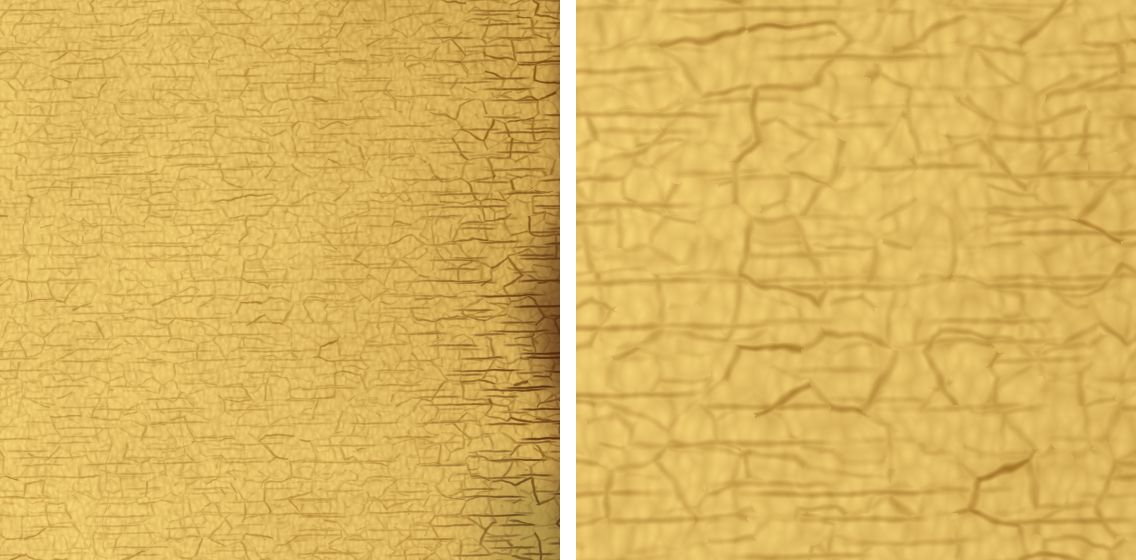
Left, the full canvas; right, a detail of the centre.
Write a WebGL 2 fragment shader that draws this texture.

```glsl
#version 300 es
precision highp float;
// Aged golden varnish with a fine net of cracks, scorched along the right side.
// Cracks are the borders of jittered cells in several sizes, plus tapered
// horizontal fissures; all add to one "depth" value that picks the colour.

#define COARSE_CELLS vec2(23.0, 28.0)
#define FINE_CELLS vec2(41.0, 50.0)
#define LONG_CELLS vec2(6.0, 2.6)
#define MOTTLE_CELLS vec2(105.0, 72.0)
#define FISSURE_CELLS vec2(6.0, 31.0)
#define CRACK_WIDTH 0.0038
#define CRACK_DEPTH 0.62
#define GOLD_LIGHT vec3(0.94, 0.80, 0.44)
#define GOLD_DEEP vec3(0.56, 0.36, 0.07)
#define SCORCH vec3(0.30, 0.14, 0.05)
#define OLIVE vec3(0.57, 0.49, 0.23)

uniform vec2 u_resolution;
out vec4 outColor;

vec2 hash2(vec2 p) {
    vec3 q = fract(p.xyx * vec3(0.1031, 0.1030, 0.0973));
    q += dot(q, q.yzx + 33.33);
    return fract((q.xx + q.yz) * q.zy);
}

// Smooth irregular tone, about -1 to 1
float waves(vec2 p) {
    float sum = 0.0, gain = 0.5;
    for (int i = 0; i < 4; i++) {
        sum += gain * sin(p.x + 1.7 * sin(p.y * 0.8)) * cos(p.y + 1.3 * sin(p.x * 0.7));
        p = mat2(1.5, 1.1, -1.1, 1.5) * p + 2.3;
        gain *= 0.62;
    }
    return sum;
}

vec2 cellPoint(vec2 cell, float jitter) {
    return cell + 0.5 + jitter * (hash2(cell + 71.0) - 0.5);
}

// x: strength of the cell borders, y: distance to the nearest cell point
vec2 cellCracks(vec2 p, float jitter, float width, float sparsity, vec2 lean) {
    vec2 home = floor(p), nearest = home;
    float best = 9.0;
    for (int j = -1; j <= 1; j++)
    for (int i = -1; i <= 1; i++) {
        vec2 cell = home + vec2(i, j);
        float dist = length(cellPoint(cell, jitter) - p);
        if (dist < best) { best = dist; nearest = cell; }
    }
    vec2 a = cellPoint(nearest, jitter);
    float crack = 0.0;
    for (int j = -1; j <= 1; j++)
    for (int i = -1; i <= 1; i++) {
        if (i == 0 && j == 0) continue;
        vec2 cell = nearest + vec2(i, j);
        vec2 b = cellPoint(cell, jitter);
        vec2 normal = normalize(b - a);
        float border = dot(0.5 * (a + b) - p, normal);
        // Each border gets its own strength, weighted by its direction
        float strength = pow(hash2(nearest + cell + 11.0).x, sparsity);
        strength *= dot(normal * normal, lean);
        crack = max(crack, strength * (1.0 - smoothstep(0.0, width, abs(border))));
    }
    return vec2(crack, best);
}

// One tapered, nearly horizontal line in each cell of shifted rows
float fissures(vec2 p, float width) {
    p.x += 9.0 * hash2(vec2(floor(p.y), 5.0)).x;
    vec2 cell = floor(p), f = fract(p), h = hash2(cell + 37.0);
    float line = abs(f.y - 0.3 - 0.4 * h.x - 0.08 * (f.x - 0.5));
    float span = 0.18 + 0.3 * h.y;
    float taper = 1.0 - smoothstep(0.5 * span, span, abs(f.x - 0.5));
    return taper * (0.3 + 0.7 * h.y) * (1.0 - smoothstep(0.0, width, line));
}

void main() {
    vec2 uv = gl_FragCoord.xy / u_resolution;
    vec2 bend = vec2(waves(uv * 33.0), waves(uv.yx * 37.0 + 4.0));
    vec2 p = uv + 0.0055 * bend;
    float patches = waves(uv * 16.0 + 2.0);
    float cloud = waves(uv * 6.0 + 8.0);
    float rightSide = smoothstep(0.70, 1.0, uv.x + 0.05 * cloud);

    // Crack net: coarse, fine and long wandering cracks
    float coarse = cellCracks(p * COARSE_CELLS, 0.72, CRACK_WIDTH * 25.0, 1.3, vec2(0.85, 1.0)).x;
    float fine = cellCracks(p * FINE_CELLS + 7.0, 0.8, CRACK_WIDTH * 42.0, 2.0, vec2(0.8, 0.9)).x;
    float wander = cellCracks((uv + 0.012 * bend) * LONG_CELLS + 3.0, 0.85,
                              CRACK_WIDTH * 5.0, 0.7, vec2(0.9, 0.1)).x;
    wander *= 1.0 - smoothstep(0.25, 0.65, uv.x + 0.4 * uv.y);
    float crack = coarse * (0.72 + 0.5 * patches);
    crack = max(crack, fine * (0.55 - 0.4 * patches));
    crack = max(crack, 0.8 * wander);

    // Fissures: faint everywhere, dark near the right side
    vec2 q = uv + vec2(0.0, 0.002) * bend;
    float fissure = fissures(q * FISSURE_CELLS, CRACK_WIDTH * 27.0);
    float fissure2 = fissures(q * FISSURE_CELLS * 1.4 + 13.0, CRACK_WIDTH * 40.0);
    crack = max(crack, 0.65 * max(fissure, fissure2));

    // Fine grain of the gold ground
    float mottle = cellCracks(p * MOTTLE_CELLS, 0.9, 0.2, 1.0, vec2(1.0)).y - 0.42;
    float threads = sin(uv.x * 560.0 + 3.0 * bend.x) * sin(uv.y * 170.0 + 4.0 * bend.y);

    // Depth from light gold (0) to deep brown-gold (1)
    float depth = 0.005 + 0.08 * uv.y + 0.27 * uv.x * uv.x + 0.05 * cloud + 0.04 * patches;
    depth += 0.22 * mottle + 0.025 * threads;
    depth += CRACK_DEPTH * crack * (0.85 + 0.5 * rightSide);
    vec3 color = mix(GOLD_LIGHT, GOLD_DEEP, clamp(depth, -0.12, 1.15));

    // Olive stain in the lower right, scorch and dark fissures on the right
    float stain = smoothstep(0.78, 0.98, uv.x) * (1.0 - smoothstep(0.06, 0.2, uv.y + 0.04 * cloud));
    color = mix(color, OLIVE * (1.1 - 0.5 * crack), 0.65 * stain);
    float middle = exp(-pow((uv.y - 0.43) / 0.17, 2.0));
    float scorch = smoothstep(0.97 - 0.09 * middle, 1.04, uv.x + 0.018 * patches);
    color = mix(color, SCORCH, scorch * (0.5 + 0.35 * middle));
    float lowHalf = 1.0 - 0.55 * smoothstep(0.3, 0.75, uv.y);
    float darkLine = max(max(fissure, fissure2), 0.65 * coarse) * rightSide * lowHalf;
    color = mix(color, SCORCH, 0.85 * darkLine);

    outColor = vec4(clamp(color, 0.0, 1.0), 1.0);
}
```
